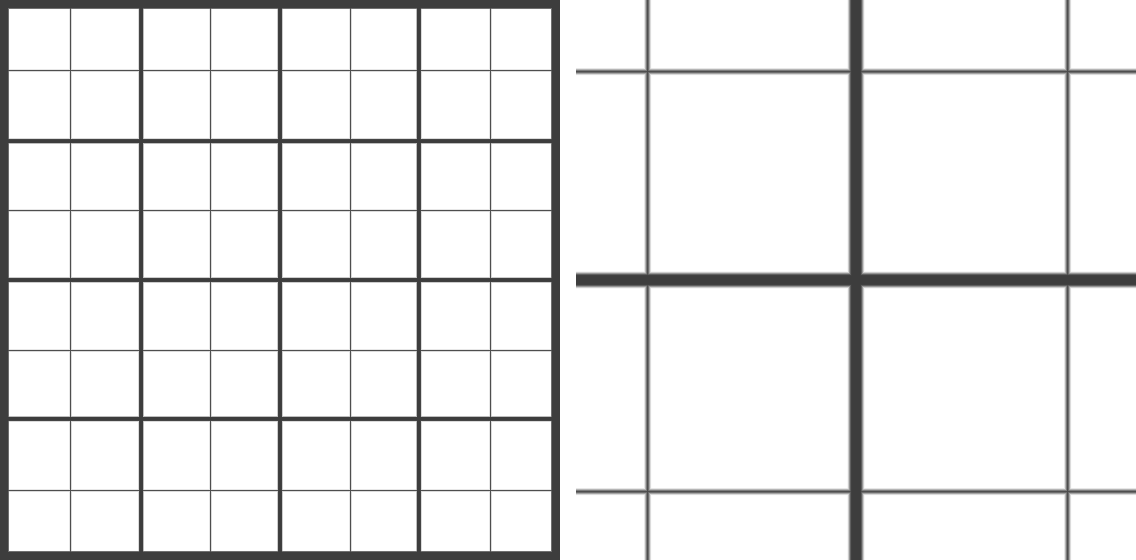
Left, the full canvas; right, a detail of the centre.
A three.js fragment shader for this pattern:

```glsl
// White four by four window grid: dark frame, thick bars, and a thin cross in every pane.
varying vec2 vUv;

const vec3 PAPER = vec3(1.0);
const vec3 INK = vec3(0.24);
const float UNIT = 1.0 / 512.0;           // fine step of the canvas
const float SOFTNESS = 0.76 * UNIT;       // half width of the edge ramp
const float FRAME_WIDTH = 8.03 * UNIT;
const float BAR_HALF = 2.03 * UNIT;
const float BAR_SPACING = 127.0 * UNIT;
const float HAIR_HALF = 0.53 * UNIT;
const float HAIR_SPACING = 0.25;
const float HAIR_START = 64.5 * UNIT;

// Soft coverage of a band, given the distance from its centre line
vec2 band(vec2 dist, float halfWidth) {
  return 1.0 - smoothstep(halfWidth - SOFTNESS, halfWidth + SOFTNESS, dist);
}

// Distance to the nearest of endlessly repeated lines, per axis
vec2 repeatDistance(vec2 p, float start, float spacing) {
  return abs(fract((p - start) / spacing + 0.5) - 0.5) * spacing;
}

// Distance to the nearest of three lines about the centre, per axis
vec2 barDistance(vec2 p, float spacing) {
  vec2 q = p - 0.5;
  vec2 index = clamp(floor(q / spacing + 0.5), -1.0, 1.0);
  return abs(q - index * spacing);
}

void main() {
  // Measure down from the top edge, so both axes share one layout
  vec2 p = vec2(vUv.x, 1.0 - vUv.y);

  vec2 frame = band(min(p, 1.0 - p), FRAME_WIDTH);
  vec2 bars = band(barDistance(p, BAR_SPACING), BAR_HALF);
  vec2 hairs = band(repeatDistance(p, HAIR_START, HAIR_SPACING), HAIR_HALF);

  // Join the vertical and horizontal lines
  vec2 lines = max(frame, max(bars, hairs));
  gl_FragColor = vec4(mix(PAPER, INK, max(lines.x, lines.y)), 1.0);
}
```
